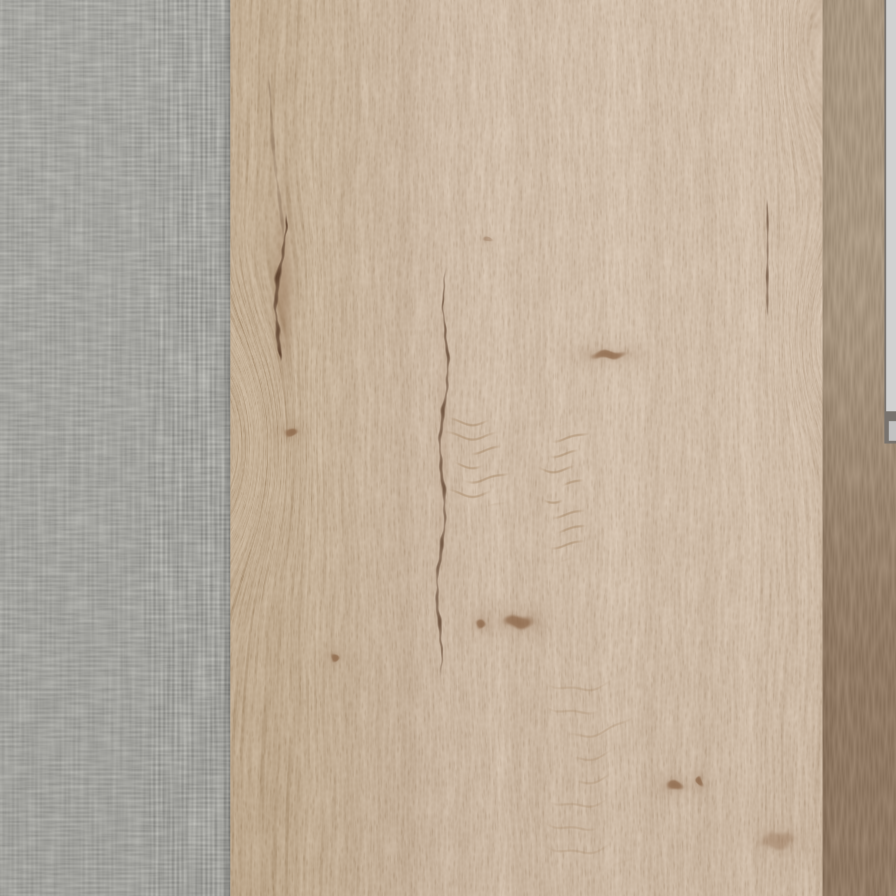
This texture is drawn by a Shadertoy shader. Its source:

```glsl
// A pale oak board with splits, knots and ray flecks, between grey woven cloth
// on the left and a shaded side panel on the right. Grain follows a warped
// coordinate; layered sines give rings and cellular noise gives fibres.
#define BOARD_L 0.257
#define BOARD_R 0.918
#define PANEL_R 0.987
#define RING_FREQ 560.0
#define RING_DEPTH 0.42
#define FIBRE_DEPTH 0.36
#define WEAVE_DEPTH 0.075
#define THREADS 190.0
#define OAK_LIGHT vec3(0.85, 0.78, 0.705)
#define OAK_DARK vec3(0.71, 0.62, 0.525)
#define CRACK_COLOR vec3(0.38, 0.27, 0.19)
#define KNOT_COLOR vec3(0.54, 0.39, 0.27)

float hash(vec2 p) {
    vec3 q = fract(vec3(p.xyx) * 0.1031);
    q += dot(q, q.yzx + 33.33);
    return fract((q.x + q.y) * q.z);
}
// Distance to the nearest scattered cell point
float cells(vec2 p) {
    vec2 id = floor(p), f = fract(p);
    float d = 2.0;
    for (int k = 0; k < 9; k++) {
        vec2 o = vec2(k % 3 - 1, k / 3 - 1), c = id + o;
        d = min(d, length(o + vec2(hash(c), hash(c + 47.0)) - f));
    }
    return d;
}
float bump(vec2 p, vec2 center, vec2 size) {
    vec2 d = (p - center) / size;
    return exp(-dot(d, d));
}
float edge(float at, float v) {
    float w = 0.8 / iResolution.y;
    return smoothstep(at - w, at + w, v);
}
// Wavy tapering split whose width and strength vary along its length
float crack(vec2 p, vec2 low, vec2 high, float wave, float width) {
    float s = (p.y - low.y) / (high.y - low.y);
    float x = mix(low.x, high.x, s) + wave * cos((p.y - 0.425) * 39.0);
    x += wave * (0.16 * sin(p.y * 170.0) + 0.07 * sin(p.y * 390.0));
    float taper = smoothstep(0.0, 0.15, s) * smoothstep(1.0, 0.65, s);
    float vary = 0.5 + 0.3 * sin(p.y * 83.0 + 1.0) + 0.25 * sin(p.y * 211.0);
    float w = width * taper * max(vary, 0.1);
    float ink = smoothstep(w + 0.0016, w * 0.3, abs(p.x - x));
    return ink * (0.5 + 0.5 * vary) * smoothstep(0.0, 0.06, s) * smoothstep(1.0, 0.9, s);
}
// Stack of short curved marks, jittered row by row
float flecks(vec2 p, vec2 center, vec2 size, float spacing) {
    vec2 d = p - center;
    float bend = 0.12 * d.x + 6.0 * d.x * d.x + 0.002 * sin(p.x * 140.0);
    float row = (d.y - bend) / spacing, id = floor(row);
    float shift = (hash(vec2(id, center.x * 90.0)) - 0.5) * size.x;
    float len = size.x * (0.45 + 0.6 * hash(vec2(id, 8.0)));
    float line = smoothstep(0.0024, 0.0002, abs(fract(row) - 0.5) * spacing);
    return line * smoothstep(len, len * 0.3, abs(d.x - shift))
        * smoothstep(size.y, size.y * 0.8, abs(d.y));
}
vec3 cloth(vec2 p) {
    float weft = cells(p * vec2(34.0, THREADS * 1.3)) - 0.5;
    float warp = cells(p.yx * vec2(12.0, THREADS * 1.2)) - 0.5;
    float band = smoothstep(0.15, 0.18, p.x);
    vec2 grid = sin(p * THREADS * 6.283);
    float tone = 0.64 + 0.02 * p.y - 0.09 * smoothstep(0.247, BOARD_L, p.x);
    tone += WEAVE_DEPTH * (weft + (0.7 + 0.5 * band) * warp);
    tone += 0.018 * grid.x * (0.5 + band) + 0.016 * grid.y;
    return tone * vec3(1.0, 1.0, 0.972);
}
vec3 oak(vec2 p) {
    // Grain coordinate, bent around the growth eyes
    float u = p.x + 0.003 * sin(p.y * 7.0 + p.x * 9.0) + 0.0012 * sin(p.y * 23.0 + p.x * 40.0);
    u -= 0.11 * bump(p, vec2(0.25, 0.505), vec2(0.06, 0.13));
    u -= 0.75 * (p.x - 0.313) * bump(p, vec2(0.313, 0.68), vec2(0.035, 0.12));
    u += 0.05 * bump(p, vec2(0.925, 0.62), vec2(0.045, 0.1));
    u += 0.04 * bump(p, vec2(0.9, 0.95), vec2(0.035, 0.12));
    // Broad light, narrow rings, fibres and pores
    float t = 0.5 + 0.32 * smoothstep(0.28, 0.62, p.x) - 0.16 * smoothstep(0.6, 0.0, p.y);
    t += 0.04 * sin(u * 39.0) + 0.04 * sin(u * 91.0 + 1.3) + 0.04 * sin(u * 205.0);
    float ringy = 0.1 + smoothstep(0.46, 0.3, p.x) + 0.6 * smoothstep(0.8, 0.88, p.x);
    float ring = smoothstep(0.1, 1.0, sin(u * RING_FREQ + 2.0 * sin(u * 73.0)));
    t -= RING_DEPTH * ringy * ring * cells(vec2(u * 90.0, p.y * 9.0));
    t += FIBRE_DEPTH * (cells(vec2(u * 270.0, p.y * 20.0)) - 0.48);
    t -= 0.2 * smoothstep(0.3, 0.05, cells(vec2(u * 190.0, p.y * 50.0)));
    t += 0.2 * (cells(p * vec2(230.0, 150.0)) - 0.5);
    vec3 col = mix(OAK_DARK, OAK_LIGHT, t);
    col.b -= 0.015 * smoothstep(0.5, 0.3, p.x);
    float ray = flecks(p, vec2(0.538, 0.488), vec2(0.035, 0.055), 0.016);
    ray += flecks(p, vec2(0.629, 0.45), vec2(0.024, 0.08), 0.017);
    ray += 0.6 * flecks(p, vec2(0.655, 0.14), vec2(0.045, 0.11), 0.026);
    col = mix(col, vec3(0.66, 0.54, 0.41), 0.5 * min(ray, 1.0));
    // Knots: center and radii
    vec4 knots[9] = vec4[9](
        vec4(0.678, 0.604, 0.020, 0.005), vec4(0.579, 0.306, 0.018, 0.008),
        vec4(0.536, 0.304, 0.006, 0.006), vec4(0.752, 0.123, 0.010, 0.006),
        vec4(0.781, 0.127, 0.004, 0.006), vec4(0.324, 0.518, 0.008, 0.005),
        vec4(0.373, 0.267, 0.005, 0.005), vec4(0.543, 0.732, 0.006, 0.003),
        vec4(0.868, 0.062, 0.020, 0.011));
    vec2 q = p + 0.0015 * vec2(sin(p.y * 350.0), sin(p.x * 240.0));
    for (int i = 0; i < 9; i++) {
        float b = bump(q, knots[i].xy, knots[i].zw);
        float k = 0.5 * smoothstep(0.25, 0.75, b) + 0.2 * b;
        k += 0.1 * bump(p, knots[i].xy, knots[i].zw * 2.5);
        col = mix(col, KNOT_COLOR, k * (i > 6 ? 0.5 : 1.0));
    }
    // Splits and their stained borders
    float stain = 0.35 * bump(p, vec2(0.316, 0.675), vec2(0.009, 0.075));
    col = mix(col, KNOT_COLOR, stain + 0.15 * bump(p, vec2(0.494, 0.5), vec2(0.006, 0.15)));
    float split = 0.8 * crack(p, vec2(0.489, 0.24), vec2(0.499, 0.71), 0.0035, 0.002);
    split += crack(p, vec2(0.309, 0.595), vec2(0.316, 0.765), 0.004, 0.0032);
    split += 0.7 * crack(p, vec2(0.857, 0.645), vec2(0.856, 0.78), 0.0004, 0.001);
    split += 0.3 * crack(p, vec2(0.316, 0.73), vec2(0.298, 0.92), 0.001, 0.002);
    return mix(col, CRACK_COLOR, min(split, 1.0));
}
vec3 sidePanel(vec2 p) {
    vec3 col = mix(vec3(0.57, 0.48, 0.395), vec3(0.67, 0.6, 0.515), smoothstep(0.2, 0.75, p.y));
    col += 0.08 * (cells(p * vec2(280.0, 30.0)) - 0.5) - 0.03 * smoothstep(0.935, BOARD_R, p.x);
    // Pale cabinet front with a recessed grip below it
    col = mix(col, vec3(0.47, 0.45, 0.43), edge(PANEL_R, p.x) * edge(0.505, p.y));
    col = mix(col, vec3(0.76), edge(0.992, p.x) * edge(0.508, p.y) * (1.0 - edge(0.53, p.y)));
    return mix(col, vec3(0.82), edge(PANEL_R + 0.002, p.x) * edge(0.541, p.y));
}
void mainImage(out vec4 fragColor, in vec2 fragCoord) {
    vec2 p = fragCoord / iResolution.xy;
    vec3 col = mix(cloth(p), oak(p), edge(BOARD_L, p.x));
    col = mix(col, sidePanel(p), edge(BOARD_R, p.x));
    fragColor = vec4(clamp(col, 0.0, 1.0), 1.0);
}
```
